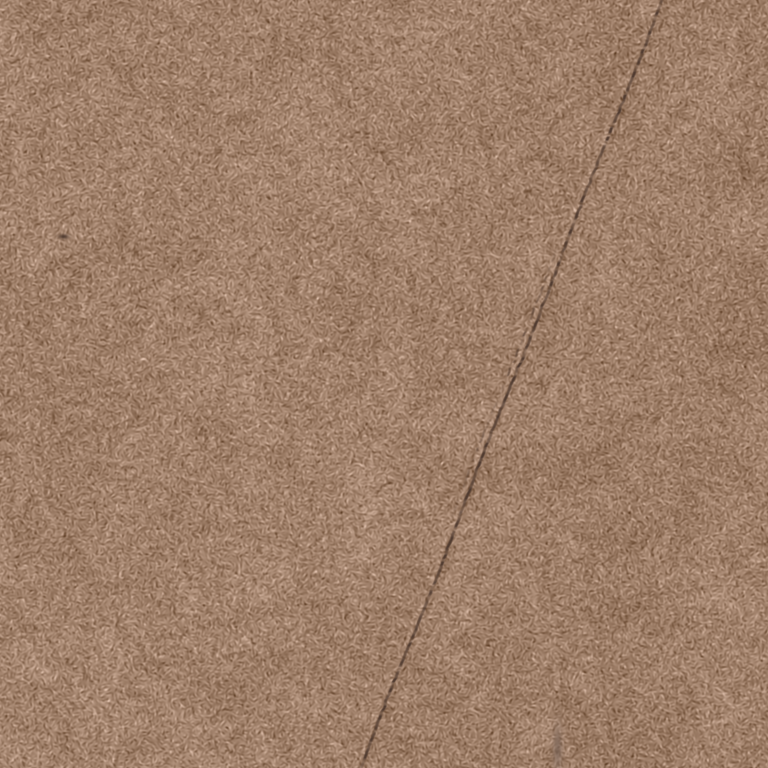
Give the GLSL for this texture, as a Shadertoy shader.

```glsl
// Grainy brown plaster with soft mottling, a slanted hairline crack and faint scuffs.

const vec3 BASE_COLOR = vec3(0.622, 0.498, 0.410);
const vec3 TONE_TINT = vec3(1.0, 1.01, 1.05);   // how brightness shifts tint the base
const vec3 CRACK_COLOR = vec3(0.30, 0.22, 0.18);
const vec3 SCUFF_COLOR = vec3(0.43, 0.36, 0.33);

const vec3 GRAIN_SCALES = vec3(168.0, 121.0, 84.0);   // grains across the canvas
const vec3 GRAIN_CONTRASTS = vec3(0.074, 0.062, 0.042);
const float CLUMP_SCALE = 47.0;
const float MOTTLE_SCALE = 21.0;
const float PATCH_SCALE = 8.0;
const float CLUMP_CONTRAST = 0.033;
const float MOTTLE_CONTRAST = 0.023;
const float PATCH_CONTRAST = 0.017;
const float CLOUD_CONTRAST = 0.018;

const vec2 CRACK_BOTTOM = vec2(0.470, 0.0);
const vec2 CRACK_TOP = vec2(0.862, 1.0);
const float CRACK_WIDTH = 0.0018;
const int FRECKLES = 18;
const float TAU = 6.2832;

vec3 hash3(vec2 cell) {
    vec3 q = fract(vec3(cell.xyx) * vec3(0.1031, 0.1030, 0.0973));
    q += dot(q, q.yxz + 33.33);
    return fract((q.xxy + q.yzz) * q.zyx);
}

// Cellular noise: each cell holds one jittered ripple of random direction and phase,
// which blend into short, irregular grains about one cell apart.
float rippleNoise(vec2 p) {
    vec2 cell = floor(p);
    float sum = 0.0;
    for (int y = -1; y <= 1; y++) {
        for (int x = -1; x <= 1; x++) {
            vec2 neighbor = cell + vec2(x, y);
            vec3 rnd = hash3(neighbor);
            vec2 d = p - neighbor - rnd.xy;
            float angle = TAU * rnd.z;
            float phase = TAU * fract(rnd.z * 37.0);
            float wave = cos(TAU * dot(d, vec2(cos(angle), sin(angle))) + phase);
            sum += wave * exp(-4.0 * dot(d, d));
        }
    }
    return sum;
}

// Broad clouds from layered sines.
float clouds(vec2 p) {
    float sum = 0.0;
    float weight = 0.6;
    for (int i = 0; i < 4; i++) {
        sum += weight * sin(p.x + 1.7 * sin(p.y * 0.8)) * cos(p.y + 1.3 * sin(p.x * 0.7));
        p = mat2(0.8, 0.6, -0.6, 0.8) * p * 1.8 + 2.3;
        weight *= 0.7;
    }
    return sum;
}

float segmentDistance(vec2 p, vec2 a, vec2 b) {
    vec2 ab = b - a;
    return length(p - a - ab * clamp(dot(p - a, ab) / dot(ab, ab), 0.0, 1.0));
}

// Soft round stain, 1 at its center.
float stain(vec2 p, vec2 center, vec2 radius) {
    vec2 d = (p - center) / radius;
    return exp(-dot(d, d));
}

float stroke(float dist, float width, float soft) {
    return 1.0 - smoothstep(width - soft, width + soft, abs(dist));
}

void mainImage(out vec4 fragColor, in vec2 fragCoord) {
    vec2 p = fragCoord / iResolution.xy;
    float soft = max(0.0015, 0.7 / iResolution.y);

    // Surface: three turned grain layers, clumps, mottling and clouds
    float tone = CLUMP_CONTRAST * rippleNoise(p * CLUMP_SCALE + 31.7)
               + MOTTLE_CONTRAST * rippleNoise(p * MOTTLE_SCALE + 77.3)
               + PATCH_CONTRAST * rippleNoise(p * PATCH_SCALE + 143.1)
               + CLOUD_CONTRAST * clouds(p * 6.0);
    vec2 turned = p;
    for (int i = 0; i < 3; i++) {
        tone += GRAIN_CONTRASTS[i] * rippleNoise(turned * GRAIN_SCALES[i] + 217.3);
        turned = mat2(0.8, 0.6, -0.6, 0.8) * turned + 0.37;
    }
    tone += 0.014 * (0.5 - p.x);

    // Pale patch and darker stains
    tone += 0.035 * stain(p, vec2(0.28, 0.51), vec2(0.06, 0.055));
    tone -= 0.030 * stain(p, vec2(0.96, 0.80), vec2(0.035));
    tone -= 0.025 * stain(p, vec2(0.81, 0.30), vec2(0.045));
    for (int i = 0; i < FRECKLES; i++) {
        vec3 rnd = hash3(vec2(i, 4.0) * 7.0 + 3.0);
        tone -= 0.09 * rnd.z * stain(p, rnd.xy, vec2(0.004 + 0.004 * rnd.z));
    }

    // Faint scratches
    vec2 bent = p + vec2(0.006 * sin(p.y * 17.0), 0.004 * sin(p.x * 40.0));
    float upright = segmentDistance(bent, vec2(0.482, 0.64), vec2(0.484, 0.99));
    float level = segmentDistance(bent, vec2(0.29, 0.57), vec2(0.46, 0.535));
    tone -= 0.04 * stroke(upright, 0.002, 0.0025) * smoothstep(-0.4, 0.5, sin(p.y * 23.0));
    tone -= 0.04 * stroke(level, 0.002, 0.0025);

    // Crack: signed distance to a slightly ragged line
    vec2 along = normalize(CRACK_TOP - CRACK_BOTTOM);
    vec2 across = vec2(along.y, -along.x);
    float ragged = 0.0012 * sin(p.y * 19.0) + 0.0008 * rippleNoise(vec2(p.y * 60.0, 2.5));
    float dist = dot(p - CRACK_BOTTOM, across) + ragged;
    float breaks = rippleNoise(vec2(p.y * 85.0, 9.4));
    float crack = stroke(dist, CRACK_WIDTH, soft) * clamp(0.66 + 0.55 * breaks, 0.2, 0.95);

    // Pale rim and a broken side crack along its middle
    float middle = smoothstep(0.30, 0.40, p.y) * (1.0 - smoothstep(0.60, 0.70, p.y));
    tone += 0.05 * stroke(dist + 0.005, 0.002, 0.002);
    tone -= 0.02 * stroke(dist, 0.006, 0.006);
    float sideCrack = stroke(dist + 0.009, 0.0013, soft) * middle * clamp(0.25 - 0.6 * breaks, 0.0, 0.55);

    // Dark chip and grey scuff at the lower edge
    float chip = 0.9 * stain(p, vec2(0.083, 0.692), vec2(0.006, 0.003));
    float scuff = 0.5 * stain(p, vec2(0.726, 0.025), vec2(0.006, 0.03));
    tone += 0.05 * stain(p, vec2(0.712, 0.055), vec2(0.007, 0.025));

    vec3 color = BASE_COLOR + tone * TONE_TINT;
    color = mix(color, SCUFF_COLOR, scuff);
    color = mix(color, CRACK_COLOR, max(max(crack, sideCrack), chip));
    fragColor = vec4(clamp(color, 0.0, 1.0), 1.0);
}
```
